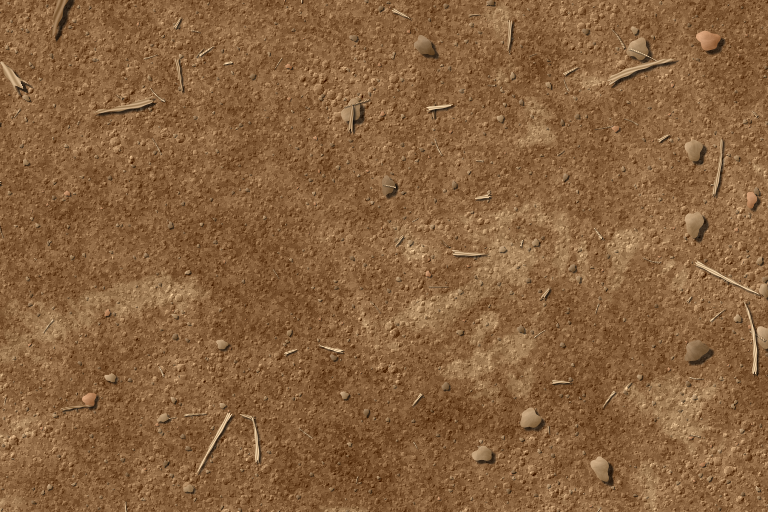
A Shadertoy shader for this texture:

```glsl
// Dry brown soil with grit, pebbles, pale crust and scattered wood splinters.

const vec2 TO_LIGHT = vec2(-0.75, 0.66);

vec4 hash4(vec2 c) {
    vec4 q = fract(c.xyxy * vec4(0.1031, 0.1030, 0.0973, 0.1099));
    q += dot(q, q.wzxy + 33.33);
    return fract((q.xxyz + q.yzzw) * q.zywx);
}

mat2 rotate(float a) {
    return mat2(cos(a), -sin(a), sin(a), cos(a));
}

// Layered, warped sines: broad stains and undulation, about -1 to 1
float waves(vec2 p) {
    float sum = 0.0, amp = 0.6;
    for (int i = 0; i < 6; i++) {
        p = rotate(1.1) * p * 1.8 + 3.7;
        p += 0.7 * sin(p.yx * 0.8 + float(i));
        sum += amp * sin(p.x) * sin(p.y);
        amp *= 0.68;
    }
    return sum;
}

// Cellular grains: x = dome height, y = random tone of the nearest grain
vec2 grains(vec2 p) {
    vec2 cell = floor(p);
    float height = 0.0, nearest = 9.0, tone = 0.5;
    for (int j = -1; j <= 1; j++)
    for (int i = -1; i <= 1; i++) {
        vec2 c = cell + vec2(i, j);
        vec4 k = hash4(c + 17.0);
        vec2 d = p - c - k.xy;
        float r = 0.08 + 0.38 * k.z * k.z * k.z, dd = dot(d, d);
        height = max(height, r * sqrt(max(0.0, 1.0 - dd / (r * r))));
        if (dd < nearest) { nearest = dd; tone = k.w; }
    }
    return vec2(height, tone);
}

// Slope of one grain layer towards the light, with the grain tone
vec2 litGrains(vec2 p, float scale) {
    vec2 here = grains(p * scale);
    float step = 0.0022 * scale;
    float there = grains(p * scale + TO_LIGHT * step).x;
    return vec2(clamp((here.x - there) / step, -1.0, 1.0), here.y - 0.5);
}

float stoneDist(vec2 d, float r, vec4 k) {
    d.y *= 1.0 + 0.8 * k.x;
    float a = atan(d.y, d.x);
    return length(d) - r * (1.0 + 0.13 * sin(3.0 * a + 6.3 * k.y) + 0.08 * sin(5.0 * a + 6.3 * k.z));
}

void addStones(inout vec3 col, vec2 p, float scale, float share) {
    vec2 q = p * scale, cell = floor(q);
    float aa = 0.7 * scale / iResolution.y;
    for (int j = -1; j <= 1; j++)
    for (int i = -1; i <= 1; i++) {
        vec2 c = cell + vec2(i, j);
        vec4 k = hash4(c + scale * 3.0), m = hash4(c + scale * 3.0 + 57.0);
        if (k.z > share) continue;
        vec2 d = q - c - k.xy;
        mat2 turn = rotate(6.28 * k.w);
        float r = mix(0.08, 0.2, m.w * m.w);
        float shade = stoneDist(turn * (d + TO_LIGHT * r * 0.5), r, m);
        col *= 1.0 - 0.6 * smoothstep(aa + 0.02, -aa - 0.02, shade);
        float body = stoneDist(turn * d, r, m);
        // Mostly pale tan, a few pinkish or dull, brighter on the lit side
        vec3 tint = mix(vec3(0.68, 0.55, 0.40), vec3(0.74, 0.53, 0.37), step(0.85, m.y));
        tint = mix(tint, vec3(0.56, 0.44, 0.31), step(0.6, m.z));
        tint += 0.16 * dot(d, TO_LIGHT) / r + 0.07 * waves(p * 45.0);
        col = mix(col, tint, 0.9 * smoothstep(aa, -aa, body));
    }
}

float stickDist(vec2 d, float len, float wide, float bend) {
    d.y += bend * d.x * d.x;
    float ragged = 0.6 * wide * sin(d.y * 5.0 / wide + bend * 9.0);
    float taper = 1.0 - 0.6 * smoothstep(-len, len, d.x) + 0.15 * sin(d.x * 40.0);
    return max(abs(d.x) - len + ragged, abs(d.y) - wide * taper);
}

void addSticks(inout vec3 col, vec2 p, float scale, float girth, float share) {
    vec2 q = p * scale, cell = floor(q);
    float aa = 0.7 * scale / iResolution.y;
    for (int j = -1; j <= 1; j++)
    for (int i = -1; i <= 1; i++) {
        vec2 c = cell + vec2(i, j);
        vec4 k = hash4(c + scale * 7.0), m = hash4(c + scale * 7.0 + 91.0);
        if (k.z > share) continue;
        mat2 turn = rotate(6.28 * k.w);
        vec2 d = turn * (q - c - k.xy);
        float len = mix(0.09, 0.3, m.x * m.x), wide = girth * mix(0.3, 1.0, m.z * m.z);
        float bend = 1.2 * (m.y - 0.5);
        float shade = stickDist(d + turn * TO_LIGHT * (wide + 0.004), len, wide, bend);
        col *= 1.0 - 0.68 * smoothstep(aa + 0.01, -aa - 0.01, shade);
        // Straw to weathered brown, streaked along the fibres
        float fibre = sin(d.y * 7.0 / wide + 2.0 * sin(d.x * 14.0));
        vec3 wood = mix(vec3(0.52, 0.38, 0.24), vec3(0.88, 0.76, 0.60), sqrt(m.w)) + 0.10 * fibre;
        col = mix(col, wood, smoothstep(aa, -aa, stickDist(d, len, wide, bend)));
    }
}

void mainImage(out vec4 fragColor, in vec2 fragCoord) {
    vec2 p = fragCoord / iResolution.y;
    float stain = waves(p * 1.6), rough = waves(p * 5.0 + 8.0), mottle = waves(p * 16.0 + 2.0);

    // Soil relief: crumbs gather in clumps, fine grit lies everywhere
    vec2 crumbs = litGrains(p, 45.0), grit = litGrains(p + 5.0, 90.0), dust = litGrains(p + 9.0, 180.0);
    float clump = smoothstep(-0.1, 0.7, rough + 0.4 * mottle);
    float light = 0.16 * clump * crumbs.x + mix(0.10, 0.16, clump) * grit.x + 0.10 * dust.x;
    light += 0.07 * grit.y + 0.13 * dust.y + 0.045 * stain + 0.045 * rough + 0.04 * mottle;
    vec3 col = vec3(0.522, 0.373, 0.234) + light * vec3(1.0, 0.98, 0.88);

    // Pale dry crust in broken flakes, more of it low in the frame
    float crust = smoothstep(0.45, 0.75, waves(p * 2.3 + 4.0) + 0.35 * rough + 0.3 * mottle + 0.25 - 0.45 * p.y);
    col += crust * vec3(0.085, 0.095, 0.085);

    addStones(col, p, 50.0, 0.22);
    addStones(col, p, 24.0, 0.20);
    addStones(col, p, 8.0, 0.20);
    addSticks(col, p, 14.0, 0.035, 0.14);
    addSticks(col, p, 8.0, 0.035, 0.22);
    addSticks(col, p, 4.2, 0.055, 0.34);
    fragColor = vec4(clamp(col, 0.0, 1.0), 1.0);
}
```
